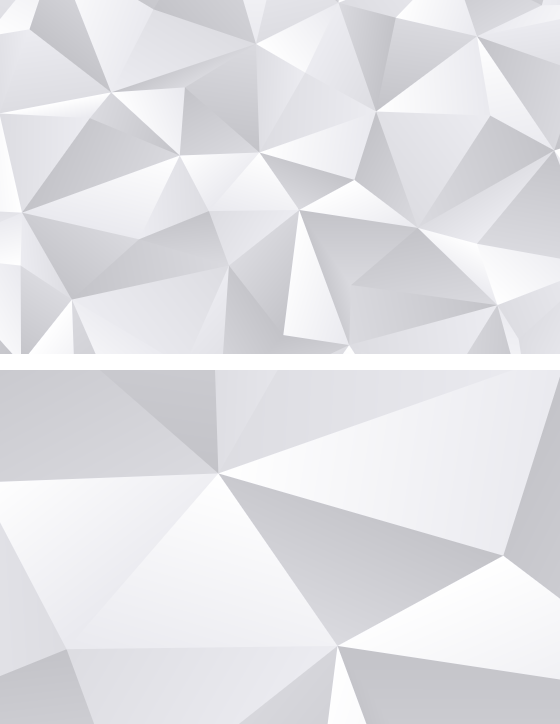
Top, the full canvas; bottom, a detail of the centre.
This background is drawn by a WebGL 1 fragment shader. Its source:

```glsl
precision highp float;
// Pale grey low-poly background: an irregular triangle mesh with softly shaded facets.

uniform vec2 u_resolution;

const float CELL_SIZE = 0.235;    // mesh cell, in canvas heights
const float JITTER = 0.78;        // vertex scatter, in cells (below 0.8)
const float MESH_ANGLE = 0.42;    // turns the mesh away from the axes
const vec2 MESH_OFFSET = vec2(17.3, 8.6);
const float MIN_AREA = 0.22;      // thinnest facet accepted for a diagonal
const float DARK_SHARE = 0.36;
const float MID_SHARE = 0.36;
const vec2 DARK_RANGE = vec2(0.765, 0.855);
const vec2 MID_RANGE = vec2(0.865, 0.925);
const vec2 LIGHT_RANGE = vec2(0.915, 1.0);
const float COOL_TINT = 0.02;     // extra blue in the greys

float hash(vec2 p) {
  return fract(sin(dot(p, vec2(127.1, 311.7))) * 43758.5453);
}

float cross2(vec2 a, vec2 b) {
  return a.x * b.y - a.y * b.x;
}

vec2 meshVertex(vec2 id) {
  vec2 scatter = vec2(hash(id), hash(id + 47.3));
  return id + (scatter - 0.5) * JITTER;
}

// Distance to the line a-b, positive on its left side
float edgeDistance(vec2 p, vec2 a, vec2 b) {
  return cross2(b - a, p - a) / length(b - a);
}

vec2 toneRange(float pick) {
  if (pick < DARK_SHARE) return DARK_RANGE;
  if (pick < DARK_SHARE + MID_SHARE) return MID_RANGE;
  return LIGHT_RANGE;
}

// Returns the grey level times the coverage, and the coverage
vec2 facet(vec2 p, vec2 a, vec2 b, vec2 c, float pick, float turn, float pixel) {
  float inside = min(edgeDistance(p, a, b),
                     min(edgeDistance(p, b, c), edgeDistance(p, c, a)));
  float coverage = clamp(inside / pixel + 0.5, 0.0, 1.0);

  // Linear gradient stretched over the whole facet
  vec2 direction = vec2(cos(turn), sin(turn));
  vec3 reach = vec3(dot(a, direction), dot(b, direction), dot(c, direction));
  float low = min(reach.x, min(reach.y, reach.z));
  float high = max(reach.x, max(reach.y, reach.z));
  float t = clamp((dot(p, direction) - low) / (high - low), 0.0, 1.0);

  vec2 range = toneRange(pick);
  return vec2(mix(range.x, range.y, t), 1.0) * coverage;
}

// Splits one mesh cell into two facets and shades both
vec2 meshCell(vec2 p, vec2 id, float pixel) {
  vec2 a = meshVertex(id);
  vec2 b = meshVertex(id + vec2(1.0, 0.0));
  vec2 c = meshVertex(id + vec2(1.0, 1.0));
  vec2 d = meshVertex(id + vec2(0.0, 1.0));

  // Alternate diagonals make star-shaped hubs, unless a facet gets too thin
  float areaAC = min(cross2(b - a, c - a), cross2(c - a, d - a));
  float areaBD = min(cross2(b - a, d - a), cross2(c - b, d - b));
  bool even = mod(id.x + id.y, 2.0) < 0.5;
  bool splitAC = even ? areaAC > MIN_AREA : areaBD <= MIN_AREA;

  float pick = hash(id + 11.9);
  float otherPick = fract(pick + 0.3 + 0.4 * hash(id + 83.1));
  float turn = 6.2832 * hash(id + 29.7);
  float otherTurn = 6.2832 * hash(id + 61.5);

  vec2 third = splitAC ? c : d;
  vec2 start = splitAC ? a : b;
  return facet(p, a, b, third, pick, turn, pixel)
       + facet(p, start, c, d, otherPick, otherTurn, pixel);
}

void main() {
  vec2 centred = (gl_FragCoord.xy - 0.5 * u_resolution) / u_resolution.y;
  float s = sin(MESH_ANGLE);
  float k = cos(MESH_ANGLE);
  vec2 p = mat2(k, s, -s, k) * centred / CELL_SIZE + MESH_OFFSET;
  float pixel = 1.0 / (u_resolution.y * CELL_SIZE);

  // Scattered vertices let facets reach into neighbouring cells
  vec2 sum = vec2(0.0);
  for (int y = -1; y <= 1; y++) {
    for (int x = -1; x <= 1; x++) {
      sum += meshCell(p, floor(p) + vec2(float(x), float(y)), pixel);
    }
  }

  float grey = sum.x / max(sum.y, 0.001);
  float tint = min(COOL_TINT, (1.0 - grey) * 0.25);
  gl_FragColor = vec4(grey, grey, grey + tint, 1.0);
}
```
